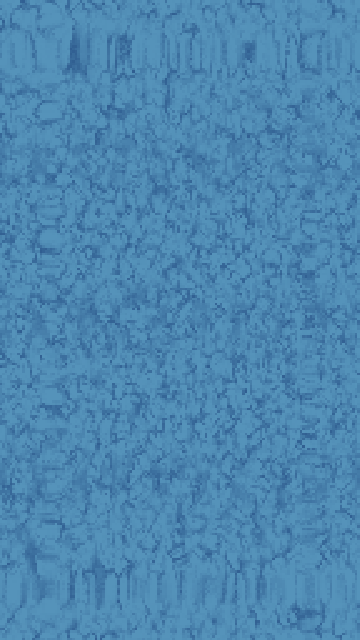
Reproduce this texture procedurally as a Shadertoy shader.

```glsl
// Draws a blue blocky weave of broken, upright dark squiggles with faint rows of lens curves.

const vec3 BASE_BLUE = vec3(0.332, 0.575, 0.728);
const vec3 DEEP_BLUE = vec3(0.185, 0.365, 0.565);
const float BLOCKS_ACROSS = 144.0;
const float LENSES_ACROSS = 9.0;

vec2 hash2(vec2 p) {
    vec3 q = fract(vec3(p.xyx) * vec3(0.1031, 0.1030, 0.0973));
    q += dot(q, q.yzx + 33.33);
    return fract((q.xx + q.yz) * q.zy);
}

// Cellular noise: x is the nearest distance, y the second nearest
vec2 cellular(vec2 p) {
    vec2 cell = floor(p);
    vec2 local = fract(p);
    vec2 nearest = vec2(8.0);
    for (int j = -1; j <= 1; j++) {
        for (int i = -1; i <= 1; i++) {
            vec2 offset = vec2(float(i), float(j));
            float d = length(offset + hash2(cell + offset + 71.0) - local);
            nearest.y = min(nearest.y, max(nearest.x, d));
            nearest.x = min(nearest.x, d);
        }
    }
    return nearest;
}

// Coordinate that stops advancing near +-place, stretching what lies there
float stall(float c, float place, float width) {
    return c - sign(c) * width * (1.0 + tanh((abs(c) - place) / width));
}

// Layered sines that make the lines wriggle
vec2 wobble(vec2 p, float amount) {
    vec2 w = sin(p.yx * vec2(71.0, 93.0) + 2.0 * sin(p * 37.0));
    w += 0.6 * sin(p.yx * vec2(167.0, 141.0) + 3.0 * sin(p * 59.0));
    return w * amount;
}

// Broken cell borders, darkest along their middle
float squiggles(vec2 p, float reach) {
    vec2 d = cellular(p);
    float border = 1.0 - smoothstep(0.0, reach, d.y - d.x);
    float patches = smoothstep(0.12, 0.80, cellular(p * 0.83 + 19.0).x);
    return border * patches;
}

// Pairs of curves that touch at nodes spaced along one row
float lensRow(vec2 p, float rowHeight) {
    vec2 q = vec2(p.x + 0.5, p.y - rowHeight) * LENSES_ACROSS;
    float toNode = abs(q.x - round(q.x));
    float inner = abs(toNode - 0.05 - 0.16 * q.y * q.y);
    float outer = abs(toNode - 0.13 - 0.42 * q.y * q.y);
    float line = 1.0 - smoothstep(0.02, 0.09, min(inner, outer));
    return line * exp(-1.8 * q.y * q.y);
}

void mainImage(out vec4 fragColor, in vec2 fragCoord) {
    // Snap to square blocks, measured in canvas widths from the centre
    float aspect = iResolution.y / iResolution.x;
    vec2 block = floor(fragCoord / iResolution.x * BLOCKS_ACROSS);
    vec2 p = (block + 0.5) / BLOCKS_ACROSS - 0.5 * vec2(1.0, aspect);
    float height = p.y / aspect;

    // Stretched bands near the sides and near the top and bottom
    vec2 warped = vec2(stall(p.x, 0.36, 0.016), stall(p.y, 0.42 * aspect, 0.035));
    warped += wobble(warped, 0.0045);
    vec2 grain = hash2(block) - 0.5;
    warped += grain * 0.004;

    // Long marks at the ends, smaller busier ones towards the middle
    float middle = 1.0 - smoothstep(0.18, 0.48, abs(height));
    float large = squiggles(warped * vec2(33.0, 19.0), 0.34);
    float small = squiggles(warped * vec2(47.0, 33.0) + 7.0, 0.30);
    float shade = large * mix(0.85, 0.80, middle);
    shade = max(shade, small * mix(0.30, 0.85, middle));

    // Faint lens curves on three rows
    float lenses = 0.0;
    for (int row = -1; row <= 1; row++) {
        lenses = max(lenses, lensRow(p, float(row) * 0.25 * aspect));
    }
    float breaks = smoothstep(0.15, 0.65, cellular(p * 26.0 + 43.0).x);
    shade = max(shade, 0.5 * lenses * breaks);

    // Uneven block tone inside the marks
    shade *= 1.0 + 0.35 * grain.y;
    fragColor = vec4(mix(BASE_BLUE, DEEP_BLUE, clamp(shade, 0.0, 1.0)), 1.0);
}
```
